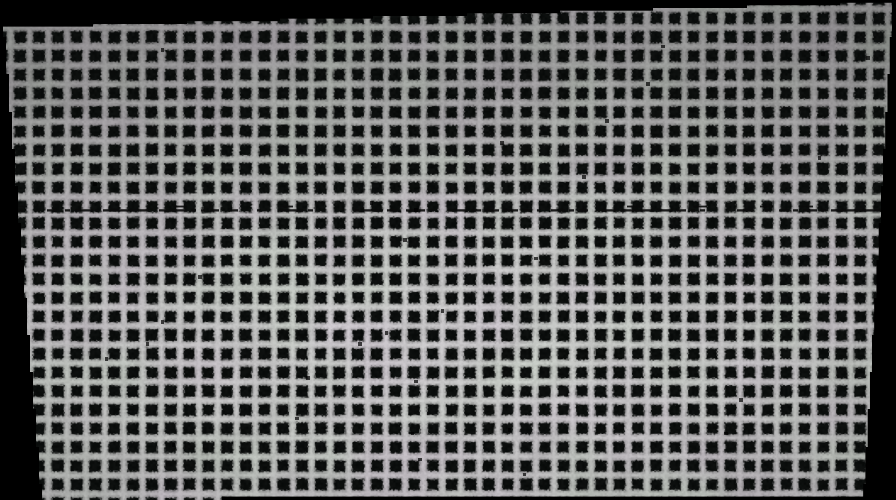
Give the GLSL for this pattern, as a WebGL 1 fragment shader.

```glsl
precision highp float;

uniform vec2 u_resolution;

const vec2 CELLS = vec2(48.0, 26.875);
const float SEAM = 11.5;

float hash(vec2 p) {
  vec3 q = fract(vec3(p.xyx) * 0.1031);
  q += dot(q, q.yzx + 33.33);
  return fract((q.x + q.y) * q.z);
}

float noise(vec2 p) {
  vec2 cell = floor(p);
  vec2 f = fract(p);
  f = f * f * (3.0 - 2.0 * f);
  float low = mix(hash(cell), hash(cell + vec2(1.0, 0.0)), f.x);
  float high = mix(hash(cell + vec2(0.0, 1.0)), hash(cell + 1.0), f.x);
  return mix(low, high, f.y);
}

float inside(float distanceIn, float pixel) {
  return smoothstep(-0.5 * pixel, 0.5 * pixel, distanceIn);
}

float boxDistance(vec2 p, vec2 halfSize, float radius) {
  vec2 q = abs(p) - halfSize + radius;
  return length(max(q, 0.0)) + min(max(q.x, q.y), 0.0) - radius;
}

// Columns drift slightly; rows restart below the seam.
vec2 gridPosition(vec2 p) {
  float x = p.x - 25.19;
  float upper = (p.y - 11.1) / 1.0125;
  float lower = (p.y - 12.0) / 1.003 + 1.0;
  return vec2(x + 0.0006 * x + 0.00022 * x * x,
              p.y < SEAM ? upper : lower);
}

float holeDistance(vec2 grid, vec2 p) {
  vec2 id = floor(grid + 0.5);
  vec2 shift = vec2(hash(id + 71.0), hash(id + 113.0)) - 0.5;
  vec2 local = grid - id - 0.035 * shift;
  float grow = 0.03 * (hash(id + 157.0) - 0.5);
  float ragged = 0.09 * (noise(p * 11.0) - 0.5);
  return boxDistance(local, vec2(0.305, 0.3) + grow, 0.04) + ragged;
}

// Tapered sheet with stepped edges.
float sheetMask(vec2 p, float pixel) {
  float stepX = floor(p.x / 5.0) * 5.0 + 2.5;
  float stepY = floor(p.y / 2.0) * 2.0 + 1.0;
  float slope = (stepY - 1.5) / 25.4;
  float left = mix(0.2, 2.25, slope);
  float right = mix(47.75, 46.25, slope);
  float top = mix(1.5, 0.13, stepX / CELLS.x);
  float bottom = p.x < 11.9 ? CELLS.y + 0.1 : 26.69;
  return inside(p.x - left, pixel) * inside(right - p.x, pixel)
       * inside(p.y - top, pixel) * inside(bottom - p.y, pixel);
}

float seamDashes(vec2 p, float pixel) {
  float cluster = smoothstep(0.3, 0.6, noise(vec2(p.x * 0.35, 4.0)));
  float dash = step(0.62 - 0.3 * cluster, hash(vec2(floor(p.x * 4.0), 9.0)));
  float line = inside(0.06 - abs(p.y - 11.31), pixel);
  float pairId = hash(vec2(floor(p.x * 1.4), 23.0));
  float pair = step(0.87, pairId) * inside(0.05 - abs(p.y - 11.1), pixel);
  return max(dash * line, pair);
}

// Brightest below the middle, falling off toward the top and sides.
float lighting(vec2 p) {
  vec2 uv = p / CELLS;
  float level = mix(0.59, 0.76, smoothstep(0.0, 0.62, uv.y));
  level -= 0.05 * smoothstep(0.75, 1.0, uv.y);
  float side = 2.0 * uv.x - 1.0;
  return level - 0.07 * side * side;
}

vec3 barColor(vec2 p, float distanceOut) {
  float level = lighting(p) * mix(0.84, 1.03, smoothstep(0.0, 0.2, distanceOut));
  level += 0.05 * (noise(p * 9.0) - 0.5) + 0.04 * (noise(p * 0.9) - 0.5);
  float tint = noise(p * 0.45 + 31.0) - 0.5;
  return level * (1.0 + tint * vec3(0.02, -0.04, 0.03));
}

void main() {
  vec2 uv = gl_FragCoord.xy / u_resolution;
  vec2 p = vec2(uv.x, 1.0 - uv.y) * CELLS;
  float pixel = CELLS.x / u_resolution.x;

  // Open cells and soft bars
  float hole = holeDistance(gridPosition(p), p);
  float softness = max(0.075, 0.6 * pixel);
  float bar = smoothstep(-softness, softness, hole);
  vec3 depth = vec3(0.042, 0.052, 0.048) + 0.03 * (noise(p * 8.0 + 50.0) - 0.5);
  vec3 color = mix(depth, barColor(p, hole), bar);

  // Seam wear and sheet outline
  color = mix(color, vec3(0.04), 0.9 * seamDashes(p, pixel));
  float speck = step(0.9985, hash(floor(p * 5.0) + 200.0));
  color *= 1.0 - 0.7 * speck;
  color *= sheetMask(p, pixel);

  gl_FragColor = vec4(color, 1.0);
}
```
